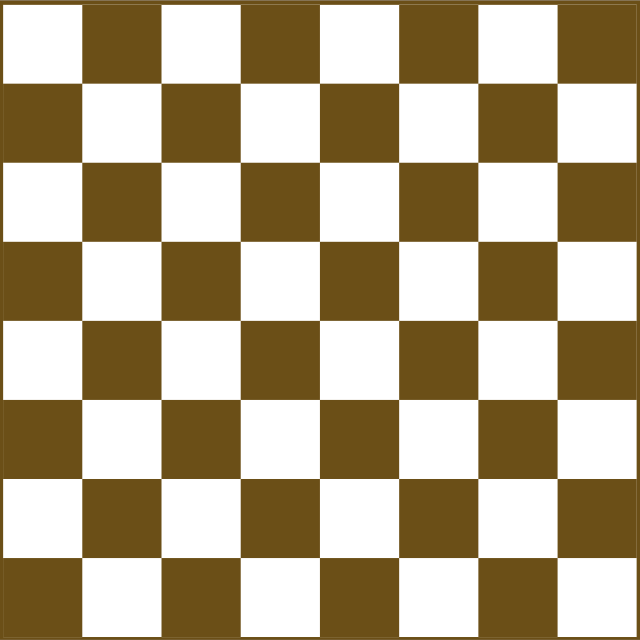
A WebGL 2 fragment shader for this pattern:

```glsl
#version 300 es
precision highp float;
// An eight by eight checkerboard of white and brown squares in a thin brown frame.
// Each axis is a box-filtered square wave; their product gives the checks,
// and a rectangle mask trims them to the board.

uniform vec2 u_resolution;
out vec4 fragColor;

const vec3 BROWN = vec3(0.42, 0.31, 0.09);
const vec3 WHITE = vec3(1.0);
const vec3 RIM_GREY = vec3(0.54, 0.48, 0.38);

const vec2 BOARD_MIN = vec2(0.0048, 0.0045);
const vec2 BOARD_MAX = vec2(0.9950, 0.9928);
const float SQUARES = 8.0;
const float RIM_WIDTH = 0.0013;

// Square wave of +1 on even cells and -1 on odd cells, averaged over one pixel.
vec2 squareWave(vec2 cell, vec2 pixel) {
    vec2 parity = 1.0 - 2.0 * mod(floor(cell), 2.0);
    vec2 edgeDistance = 0.5 - abs(fract(cell) - 0.5);
    return parity * clamp(2.0 * edgeDistance / pixel, 0.0, 1.0);
}

// White share of the checks; squares with an odd index sum are white.
float checks(vec2 cell, vec2 pixel) {
    vec2 wave = squareWave(cell, pixel);
    return 0.5 - 0.5 * wave.x * wave.y;
}

// Smooth coverage of an axis-aligned rectangle.
float rectangle(vec2 p, vec2 low, vec2 high, vec2 pixel) {
    vec2 inside = min(p - low, high - p) / pixel + 0.5;
    vec2 cover = clamp(inside, 0.0, 1.0);
    return cover.x * cover.y;
}

void main() {
    vec2 pixel = 1.0 / u_resolution;
    vec2 uv = gl_FragCoord.xy * pixel;

    // Checks within the frame
    vec2 cellSize = (BOARD_MAX - BOARD_MIN) / SQUARES;
    float white = checks((uv - BOARD_MIN) / cellSize, pixel / cellSize);
    white *= rectangle(uv, BOARD_MIN, BOARD_MAX, pixel);
    vec3 colour = mix(BROWN, WHITE, white);

    // Pale hairline along the top, fainter along the bottom
    float topRim = clamp((uv.y - 1.0 + RIM_WIDTH) / pixel.y + 0.5, 0.0, 1.0);
    float bottomRim = clamp((RIM_WIDTH - uv.y) / pixel.y + 0.5, 0.0, 1.0);
    colour = mix(colour, RIM_GREY, max(topRim, 0.4 * bottomRim));

    fragColor = vec4(colour, 1.0);
}
```
